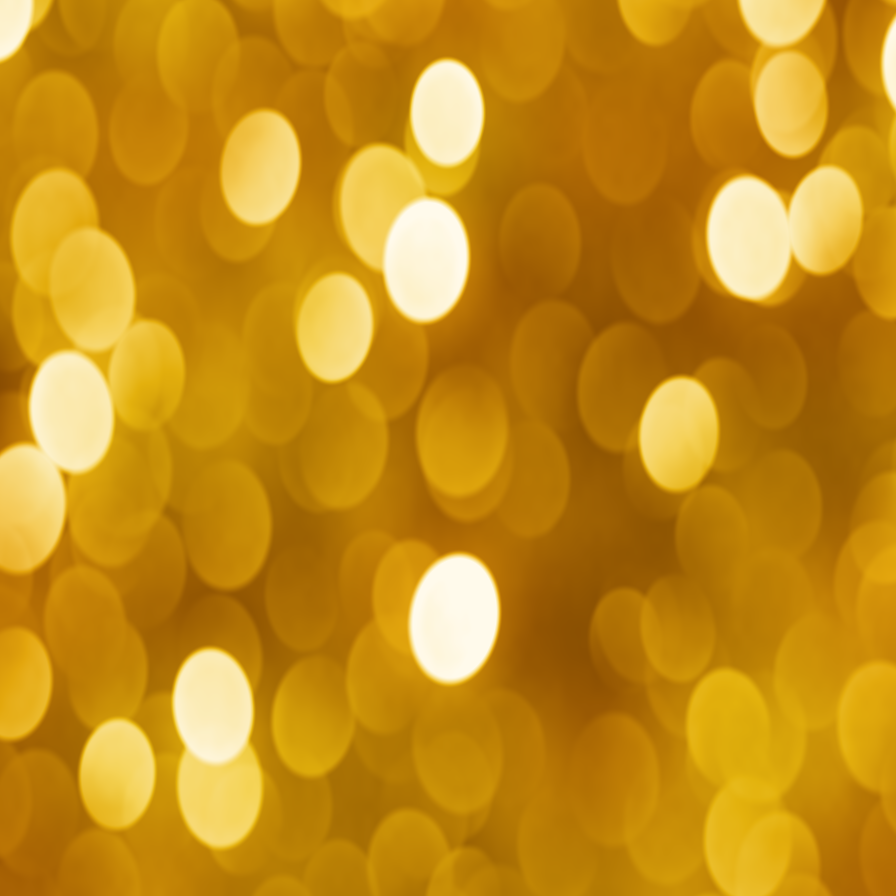
Reproduce this background procedurally as a WebGL 1 fragment shader.

```glsl
precision highp float;
uniform vec2 u_resolution;

#define CELL 0.13
#define DISC_RADII vec2(0.046, 0.067)
#define EDGE_SOFTNESS 0.09
#define LAYERS 6
#define BASE_CHANCE 0.85
#define CHANCE_FALLOFF 0.66
#define GLOW 0.55
#define GRAIN 0.10

vec2 hash2(vec2 p) {
  vec3 q = fract(p.xyx * vec3(0.1031, 0.1030, 0.0973));
  q += dot(q, q.yzx + 33.33);
  return fract((q.xx + q.yz) * q.zy);
}

float valueNoise(vec2 p) {
  vec2 i = floor(p), f = fract(p);
  f = f * f * (3.0 - 2.0 * f);
  float low = mix(hash2(i).x, hash2(i + vec2(1.0, 0.0)).x, f.x);
  float high = mix(hash2(i + vec2(0.0, 1.0)).x, hash2(i + 1.0).x, f.x);
  return mix(low, high, f.y);
}

// Tone runs from deep brown (-1) through gold (1..2) to white (5).
vec3 goldRamp(float tone) {
  vec3 c = mix(vec3(0.46, 0.25, 0.00), vec3(0.60, 0.36, 0.01), clamp(tone + 1.0, 0.0, 1.0));
  c = mix(c, vec3(0.75, 0.50, 0.02), clamp(tone, 0.0, 1.0));
  c = mix(c, vec3(0.89, 0.67, 0.05), clamp(tone - 1.0, 0.0, 1.0));
  c = mix(c, vec3(0.96, 0.81, 0.34), clamp(tone - 2.0, 0.0, 1.0));
  c = mix(c, vec3(0.98, 0.90, 0.63), clamp(tone - 3.0, 0.0, 1.0));
  return mix(c, vec3(1.00, 0.98, 0.92), clamp(tone - 4.0, 0.0, 1.0));
}

// Blends one layer of scattered oval discs over the tone; rank 0 is faint, 1 is white.
float addDiscs(float tone, vec2 uv, float layer) {
  float rank = layer / float(LAYERS - 1);
  float chance = BASE_CHANCE * pow(CHANCE_FALLOFF, layer);
  vec2 grid = uv / CELL + layer * vec2(0.37, 0.61);
  vec2 home = floor(grid);
  for (int y = -1; y <= 1; y++) {
    for (int x = -1; x <= 1; x++) {
      vec2 cell = home + vec2(float(x), float(y));
      vec2 seed = cell + 57.0 + layer * vec2(31.0, 47.0);
      vec2 place = hash2(seed);
      vec2 look = hash2(seed + 211.0);
      vec2 kind = hash2(seed + 409.0);
      if (kind.x > chance) continue;

      // Position relative to the disc, slightly tilted, in units of its radii
      vec2 q = (grid - cell - mix(vec2(0.2), vec2(0.8), place)) * CELL;
      float tilt = (look.x - 0.5) * 0.3;
      q = mat2(cos(tilt), sin(tilt), -sin(tilt), cos(tilt)) * q;
      q /= DISC_RADII * mix(0.88, 1.12, kind.y);
      float d = length(q);

      // Soft halo around the brightest discs
      tone += GLOW * pow(rank, 4.0) * smoothstep(2.0, 0.8, d);

      // Lit side, thin rim and partial fade across the disc
      float angle = 6.2832 * look.y;
      float side = dot(q, vec2(cos(angle), sin(angle)));
      float discTone = 1.0 + 3.7 * rank * rank + (look.x - 0.5) * 0.9;
      discTone += 0.25 * side + 0.18 * smoothstep(0.6, 0.92, d);
      float fade = mix(smoothstep(-1.5, 0.4, side), 1.0, pow(rank, 3.0));
      float cover = smoothstep(1.0 + EDGE_SOFTNESS, 1.0 - EDGE_SOFTNESS, d);
      tone = mix(tone, discTone, cover * fade * mix(0.5, 0.96, rank));
    }
  }
  return tone;
}

void main() {
  vec2 uv = gl_FragCoord.xy / u_resolution.y;

  // Blurred backdrop, stretched a little vertically
  float clouds = 0.6 * valueNoise(uv * vec2(4.5, 3.5) + 3.0)
               + 0.4 * valueNoise(uv * vec2(12.0, 7.0) + 19.0);
  float tone = mix(-0.75, 1.95, clouds);

  for (int i = 0; i < LAYERS; i++) {
    tone = addDiscs(tone, uv, float(i));
  }

  // Faint mottling and vertical streaks
  tone += GRAIN * (valueNoise(uv * vec2(90.0, 60.0)) - 0.5);
  tone += GRAIN * (valueNoise(uv * vec2(45.0, 9.0) + 71.0) - 0.5);

  // Hue drifts between orange and lemon in the saturated tones
  vec3 color = goldRamp(tone);
  float drift = valueNoise(uv * 6.0 + 41.0) - 0.5;
  color.g += 0.07 * drift * (1.0 - smoothstep(2.5, 4.0, tone));
  gl_FragColor = vec4(clamp(color, 0.0, 1.0), 1.0);
}
```
